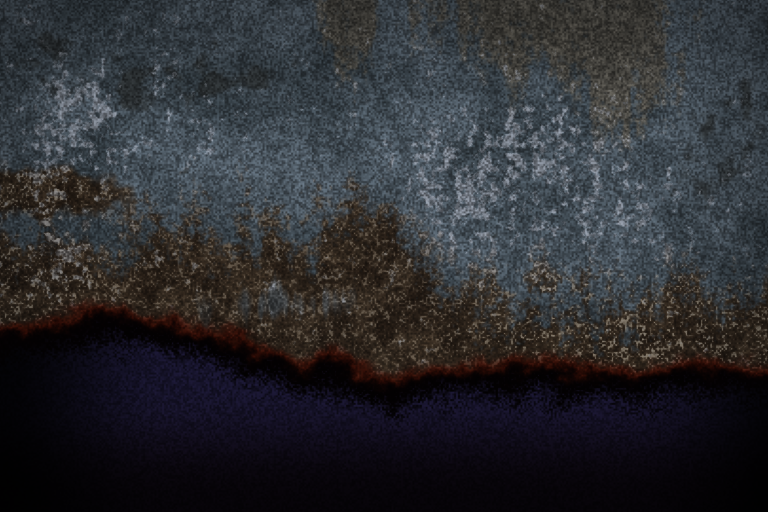
Give the GLSL for this texture, as a WebGL 2 fragment shader.

```glsl
#version 300 es
precision highp float;

uniform vec2 u_resolution;
out vec4 outColor;

const float ASPECT = 1.5;
const vec3 SLATE_DARK = vec3(0.19, 0.225, 0.25);
const vec3 SLATE = vec3(0.31, 0.355, 0.395);
const vec3 FLAKE = vec3(0.52, 0.54, 0.58);
const vec3 TAN_STAIN = vec3(0.30, 0.28, 0.245);
const vec3 RUST_DARK = vec3(0.125, 0.088, 0.058);
const vec3 RUST = vec3(0.225, 0.175, 0.125);
const vec3 RUST_GRIT = vec3(0.47, 0.44, 0.39);
const vec3 EMBER = vec3(0.15, 0.035, 0.008);
const vec3 SOOT = vec3(0.012, 0.004, 0.008);
const vec3 FLOOR_NAVY = vec3(0.085, 0.075, 0.165);
const vec3 FLOOR_PLUM = vec3(0.05, 0.03, 0.065);
const float EDGE_BASE = 0.28;
const float EDGE_RAGGED = 0.07;
const float GRAIN_SCALE = 270.0;
const float GRAIN_AMOUNT = 0.36;

float hash(vec2 p) {
    vec3 q = fract(vec3(p.xyx) * 0.1031);
    q += dot(q, q.yzx + 33.33);
    return fract((q.x + q.y) * q.z);
}

float noise(vec2 p) {
    vec2 i = floor(p), f = fract(p);
    f = f * f * (3.0 - 2.0 * f);
    return mix(mix(hash(i), hash(i + vec2(1, 0)), f.x),
               mix(hash(i + vec2(0, 1)), hash(i + vec2(1, 1)), f.x), f.y);
}

float fbm(vec2 p) {
    float sum = 0.0, amp = 0.5;
    for (int i = 0; i < 4; i++) {
        sum += amp * noise(p);
        p = mat2(1.6, 1.2, -1.2, 1.6) * p + 17.3;
        amp *= 0.5;
    }
    return sum / 0.9375;
}

// Streaks keep their vertical direction, so the octaves are not rotated.
float streaks(vec2 p) {
    return 0.55 * noise(p) + 0.3 * noise(p * 2.1 + 9.0) + 0.15 * noise(p * 4.3 + 31.0);
}

float blob(vec2 p, vec2 center, vec2 radius) {
    vec2 d = (p - center) / radius;
    return exp(-dot(d, d));
}

void main() {
    vec2 p = gl_FragCoord.xy / u_resolution * vec2(ASPECT, 1.0);
    float mottle = fbm(p * 6.0);
    float coarse = fbm(p * 24.0 + 5.0);
    float fine = fbm(p * 85.0 + 11.0);
    float grain = noise(p * GRAIN_SCALE);
    float streak = streaks(p * vec2(42.0, 6.0));

    // Slate paint
    float tone = mottle * 0.5 + coarse * 0.35 + fine * 0.15;
    vec3 wall = mix(SLATE_DARK, SLATE, smoothstep(0.28, 0.68, tone));

    // Dark blotches on the upper left and right
    float blotch = blob(p, vec2(0.25, 0.84), vec2(0.035, 0.06))
                 + 0.7 * blob(p, vec2(0.39, 0.83), vec2(0.05, 0.04))
                 + 0.7 * blob(p, vec2(0.51, 0.86), vec2(0.05, 0.03))
                 + 0.6 * blob(p, vec2(0.08, 0.88), vec2(0.1, 0.06))
                 + 0.5 * blob(p, vec2(1.4, 0.72), vec2(0.13, 0.13));
    float blotchMask = smoothstep(0.65, 0.85, blotch * 0.5 + coarse * 0.9);
    wall = mix(wall, vec3(0.14, 0.15, 0.15), 0.7 * blotchMask);

    // Tan stain running down from the top
    float tanField = blob(p, vec2(1.08, 1.02), vec2(0.27, 0.2))
                   + 0.8 * blob(p, vec2(0.68, 0.98), vec2(0.08, 0.13))
                   + 0.5 * blob(p, vec2(1.22, 0.83), vec2(0.1, 0.14));
    float tanMask = smoothstep(0.35, 0.75, tanField + (streak - 0.5) * 0.9 + (fine - 0.5) * 0.6);
    wall = mix(wall, TAN_STAIN * (0.65 + 0.7 * fine), 0.8 * tanMask);

    // Rust rising from the burnt edge
    float rustTop = mix(0.555, 0.43, smoothstep(0.76, 0.92, p.x))
                  + 0.06 * blob(p.xx, vec2(0.72), vec2(0.07));
    float rise = rustTop - p.y + (streak - 0.5) * 0.17 + (mottle - 0.5) * 0.13
               + (coarse - 0.5) * 0.12 + (fine - 0.5) * 0.18;
    float rustMask = smoothstep(-0.05, 0.06, rise);
    float leftRust = blob(p, vec2(0.08, 0.62), vec2(0.16, 0.055));
    rustMask = max(rustMask, smoothstep(0.3, 0.65, leftRust + (coarse - 0.5) * 0.9));
    float bluePeek = blob(p, vec2(0.56, 0.41), vec2(0.18, 0.045));
    rustMask *= 1.0 - 0.6 * smoothstep(0.75, 1.0, bluePeek * 0.45 + streak * 0.9);
    vec3 rust = mix(RUST_DARK, RUST, smoothstep(0.3, 0.7, coarse * 0.5 + fine * 0.5));
    float gritty = 0.35 + 0.35 * smoothstep(0.8, 1.1, p.x) + 0.3 * smoothstep(0.3, 0.1, p.x);
    rust = mix(rust, RUST_GRIT, gritty * smoothstep(0.54, 0.76, fine * 0.55 + grain * 0.45));
    wall = mix(wall, rust, 0.93 * rustMask);

    // Pale flaking paint
    float flakeField = blob(p, vec2(0.13, 0.75), vec2(0.13, 0.12))
                     + 0.65 * blob(p, vec2(0.12, 0.51), vec2(0.12, 0.07))
                     + blob(p, vec2(0.89, 0.63), vec2(0.12, 0.17))
                     + 0.85 * blob(p, vec2(1.06, 0.73), vec2(0.09, 0.11))
                     + 0.6 * blob(p, vec2(1.2, 0.58), vec2(0.15, 0.14))
                     + 0.4 * blob(p, vec2(0.42, 0.76), vec2(0.07, 0.06));
    float flake = fine * 0.6 + streak * 0.25 + coarse * 0.15 + 0.19 * flakeField - 0.68;
    wall = mix(wall, FLAKE, 0.72 * smoothstep(-0.05, 0.1, flake) * (1.0 - 0.35 * rustMask));

    // Falloff of light toward the top and sides
    float sides = smoothstep(-0.15, 0.25, p.x) * smoothstep(1.68, 1.2, p.x);
    wall *= mix(0.65, 1.0, sides) * mix(1.0, 0.72, smoothstep(0.75, 1.0, p.y));

    // Floor below the edge
    float floorLight = smoothstep(0.0, 0.35, p.x) * smoothstep(1.55, 1.2, p.x);
    vec3 ground = mix(FLOOR_PLUM, FLOOR_NAVY, smoothstep(0.04, 0.25, p.y));
    ground *= mix(0.12, 1.0, floorLight) * mix(0.45, 1.0, smoothstep(0.0, 0.2, p.y));

    // Ragged burnt edge with a soot band and a red rim
    float edge = EDGE_BASE + 0.108 * blob(p.xx, vec2(0.22), vec2(0.38))
               - 0.015 * blob(p.xx, vec2(0.76), vec2(0.11));
    float height = p.y - edge - (fbm(p * 17.0 + 3.0) - 0.5) * EDGE_RAGGED - (fine - 0.5) * 0.02;
    float sootFade = smoothstep(0.025, 0.085, -height + (grain - 0.5) * 0.04);
    vec3 color = mix(SOOT, ground, sootFade);
    color = mix(color, wall, smoothstep(-0.004, 0.034, height));
    color += EMBER * exp(-pow((height - 0.006) / 0.013, 2.0));

    color *= 1.0 + GRAIN_AMOUNT * (grain - 0.5) * 2.0;
    outColor = vec4(max(color, 0.0), 1.0);
}
```
